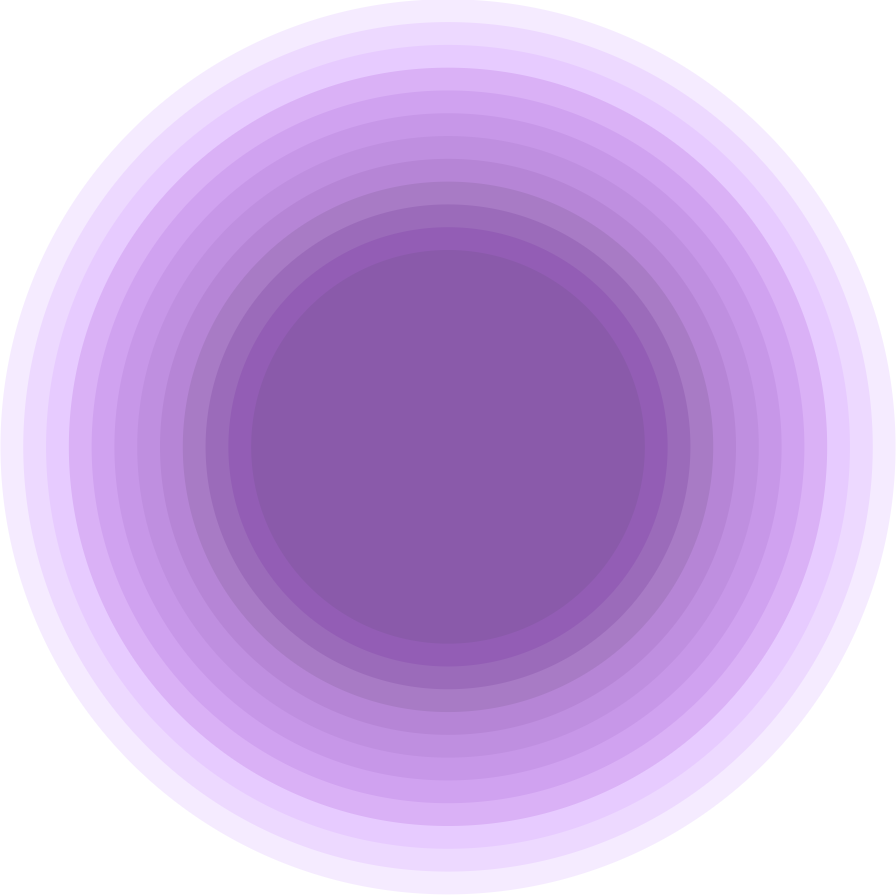
A WebGL 2 fragment shader for this background:

```glsl
#version 300 es
precision highp float;
// Concentric flat discs on white, pale lilac outside to deep violet inside.
// Discs shrink by an even step and are painted from the largest inward,
// each with a one-pixel smoothed edge.

uniform vec2 u_resolution;
out vec4 fragColor;

const vec2 CENTER = vec2(0.5, 0.5013);
const float OUTER_RADIUS = 0.4995;
const float INNER_RADIUS = 0.2197;
const int DISC_COUNT = 12;
const vec3 BACKGROUND = vec3(1.0);

// Disc colours, largest to smallest
const vec3 DISC_COLORS[DISC_COUNT] = vec3[DISC_COUNT](
  vec3(0.961, 0.922, 1.000),
  vec3(0.930, 0.851, 1.000),
  vec3(0.906, 0.798, 1.000),
  vec3(0.855, 0.694, 0.965),
  vec3(0.816, 0.635, 0.941),
  vec3(0.780, 0.592, 0.910),
  vec3(0.749, 0.561, 0.878),
  vec3(0.714, 0.522, 0.839),
  vec3(0.659, 0.482, 0.773),
  vec3(0.608, 0.420, 0.729),
  vec3(0.576, 0.365, 0.710),
  vec3(0.541, 0.353, 0.667)
);

// Coverage of a disc whose edge lies at the given radius
float discCoverage(float dist, float radius, float pixel) {
  return clamp(0.5 + (radius - dist) / pixel, 0.0, 1.0);
}

void main() {
  // Canvas units, centred, based on the shorter side
  float side = min(u_resolution.x, u_resolution.y);
  vec2 p = (gl_FragCoord.xy - 0.5 * u_resolution) / side + 0.5;
  float dist = length(p - CENTER);
  float pixel = 1.0 / side;

  // Paint the discs inward
  vec3 color = BACKGROUND;
  for (int i = 0; i < DISC_COUNT; i++) {
    float t = float(i) / float(DISC_COUNT - 1);
    float radius = mix(OUTER_RADIUS, INNER_RADIUS, t);
    color = mix(color, DISC_COLORS[i], discCoverage(dist, radius, pixel));
  }
  fragColor = vec4(color, 1.0);
}
```
